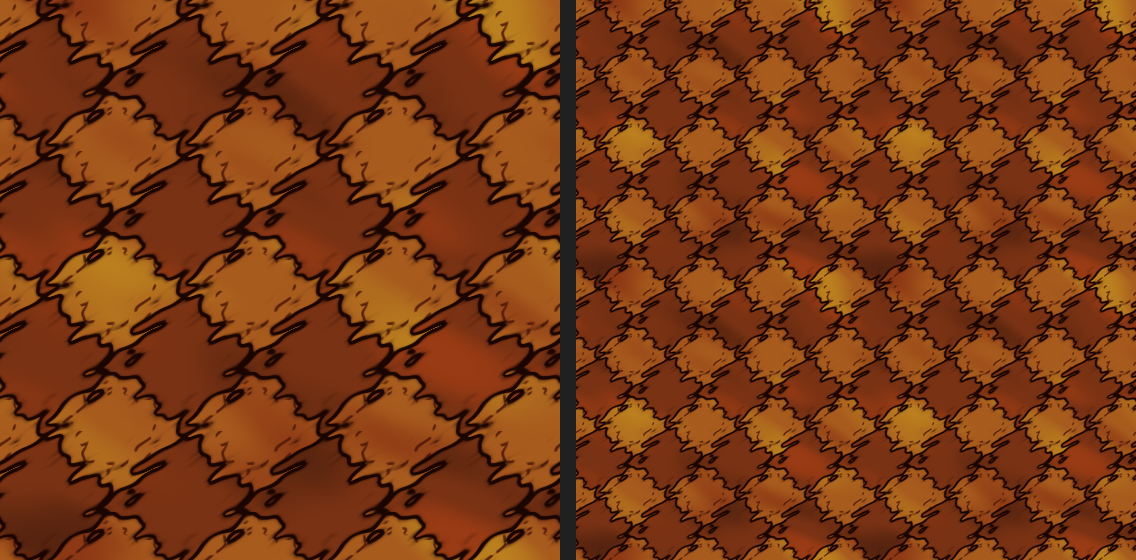
Left, the tile; right, the same tile 2 across and 2 down.
Give the GLSL for this pattern, as a Shadertoy shader.

```glsl
// Checker of rust and ochre diamonds parted by ragged, scorched black seams.
// A cosine checker is bent by wrapping gradient noise; its zero contour is inked.
// Seams repeat in every cell, while slow canvas-wide noise stains the fills.

#define REPEATS 4.0                      // cells across and down
#define CENTRE vec2(0.31, 0.43)          // rust diamond centre within a cell
#define WARP 0.23                        // reach of the ragged teeth, in cells
#define TEETH 7.0                        // noise lattice per cell, whole number
#define LINE 0.0125                      // half width of the ink, in cells
#define SHADOW 0.024                     // falloff of the scorch, in cells
#define STAIN 3.0                        // stain lattice per canvas, whole number
#define RUST vec3(0.475, 0.195, 0.075)
#define OCHRE vec3(0.655, 0.355, 0.115)
#define INK vec3(0.09, 0.012, 0.0)

const float TAU = 6.2831853;

float hash(vec2 p) {
    vec3 h = fract(p.xyx * vec3(0.1031, 0.1030, 0.0973));
    h += dot(h, h.yzx + 33.33);
    return fract((h.x + h.y) * h.z);
}

float cornerSlope(vec2 cell, vec2 offset, float period, float seed) {
    float angle = TAU * hash(mod(cell, period) + seed * 17.3);
    return dot(vec2(cos(angle), sin(angle)), offset);
}

// Gradient noise that wraps after a whole number of lattice cells.
float gradientNoise(vec2 p, float period, float seed) {
    vec2 i = floor(p), f = p - i;
    vec2 u = f * f * f * (f * (f * 6.0 - 15.0) + 10.0);
    vec2 e = vec2(1.0, 0.0);
    float a = cornerSlope(i, f, period, seed);
    float b = cornerSlope(i + e.xy, f - e.xy, period, seed);
    float c = cornerSlope(i + e.yx, f - e.yx, period, seed);
    float d = cornerSlope(i + e.xx, f - e.xx, period, seed);
    return mix(mix(a, b, u.x), mix(c, d, u.x), u.y);
}

// Positive in rust diamonds, negative in ochre ones.
float checker(vec2 q, float seed) {
    vec2 sheared = vec2(q.x - q.y, q.y) * TEETH;
    vec2 bend = vec2(gradientNoise(sheared, TEETH, seed),
                     gradientNoise(sheared, TEETH, seed + 1.0));
    vec2 wave = cos(TAU * (q + WARP * bend));
    return 0.5 * (wave.x + wave.y);
}

// Returns the field and the approximate distance to one of its contours.
vec2 contour(vec2 q, float level, float seed) {
    const vec2 h = vec2(0.004, 0.0);
    float f = checker(q, seed);
    vec2 slope = vec2(checker(q + h.xy, seed), checker(q + h.yx, seed)) - f;
    return vec2(f, abs(f - level) / max(length(slope) / h.x, 1.8));
}

float stroke(float dist, float halfWidth, float soft) {
    return 1.0 - smoothstep(halfWidth - soft, halfWidth + soft, dist);
}

void mainImage(out vec4 fragColor, in vec2 fragCoord) {
    vec2 uv = fragCoord / iResolution.xy;
    vec2 q = uv * REPEATS - CENTRE;
    float soft = max(0.007, REPEATS / iResolution.y);

    // Slow stains, drawn out towards the lower right
    vec2 s = vec2(uv.x + uv.y, uv.y) * STAIN;
    float tone = gradientNoise(s, STAIN, 5.0)
               + 0.6 * gradientNoise(s * 2.0 + 0.37, STAIN * 2.0, 6.0);
    float warm = smoothstep(0.08, 0.65, tone);
    float dull = smoothstep(0.08, 0.65, -tone);

    vec3 ochre = mix(OCHRE, vec3(0.73, 0.50, 0.12), warm);
    ochre = mix(ochre, vec3(0.55, 0.22, 0.08), dull);
    vec3 rust = mix(RUST, vec3(0.60, 0.23, 0.08), warm);
    rust = mix(rust, vec3(0.34, 0.14, 0.06), dull);

    // Fills
    vec2 seam = contour(q, 0.0, 1.0);
    vec3 col = mix(ochre, rust, smoothstep(-0.06, 0.06, seam.x));

    // Broken flecks on the ochre side
    vec2 fleck = contour(q, -0.3, 3.0);
    float gaps = smoothstep(0.02, 0.16, gradientNoise(q * 9.0, 9.0, 8.0));
    float ochreSide = smoothstep(0.05, -0.1, seam.x);
    col = mix(col, vec3(0.30, 0.09, 0.03),
              0.85 * gaps * ochreSide * stroke(fleck.y, LINE * 0.8, soft));

    // Scorch and ink along the seams
    float scorch = exp(-seam.y * seam.y / (SHADOW * SHADOW));
    col = mix(col, vec3(0.22, 0.07, 0.02), 0.6 * scorch);
    float width = LINE * (1.0 + 0.7 * gradientNoise(q * 6.0, 6.0, 9.0));
    col = mix(col, INK, 0.95 * stroke(seam.y, width, soft));

    fragColor = vec4(col, 1.0);
}
```
